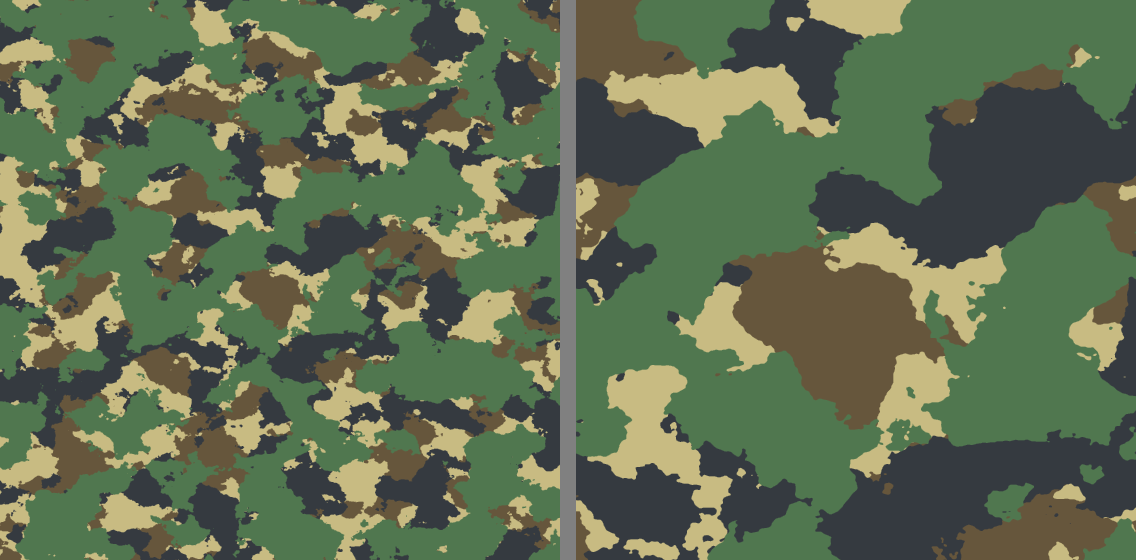
Left: the whole. Right: its middle third, enlarged.
A WebGL 1 fragment shader for this pattern:

```glsl
precision highp float;
// Woodland camouflage: ragged blotches in four flat colours.
// Three thresholded fractal gradient-noise fields are stacked over sand:
// brown first, then charcoal, then green. Supersampling smooths the edges.

uniform vec2 u_resolution;

const vec3 SAND     = vec3(0.785, 0.735, 0.510);
const vec3 BROWN    = vec3(0.400, 0.337, 0.235);
const vec3 CHARCOAL = vec3(0.207, 0.228, 0.252);
const vec3 GREEN    = vec3(0.315, 0.468, 0.308);

// Noise cells across the canvas; fewer in x makes blotches wider than tall.
const vec2 BROWN_CELLS    = vec2(8.6, 11.0);
const vec2 CHARCOAL_CELLS = vec2(8.4, 10.8);
const vec2 GREEN_CELLS    = vec2(7.8, 9.8);

// A layer covers the places where its noise exceeds its level.
const float BROWN_LEVEL    = 0.052;
const float CHARCOAL_LEVEL = 0.042;
const float GREEN_LEVEL    = 0.045;

const vec2 BROWN_SEED    = vec2(17.3, 91.7);
const vec2 CHARCOAL_SEED = vec2(63.1, 28.4);
const vec2 GREEN_SEED    = vec2(39.6, 54.2);

const int   OCTAVES = 6;
const float GAIN = 0.51;         // roughness of the outlines
const float LACUNARITY = 2.03;
const float OCTAVE_TURN = 0.65;  // radians, hides the noise lattice
const int   SAMPLES = 3;         // per pixel side
const float FILTER_WIDTH = 1.25; // in pixels, softness of the edges
const float TAU = 6.28319;

float hash(vec2 p) {
  vec3 q = fract(p.xyx * 0.1031);
  q += dot(q, q.yzx + 33.33);
  return fract((q.x + q.y) * q.z);
}

// Slope of a random unit gradient, seen from a lattice corner.
float cornerSlope(vec2 corner, vec2 offset) {
  float angle = TAU * hash(corner);
  return dot(vec2(cos(angle), sin(angle)), offset);
}

float gradientNoise(vec2 p) {
  vec2 cell = floor(p);
  vec2 f = p - cell;
  vec2 w = f * f * f * (f * (f * 6.0 - 15.0) + 10.0);
  vec2 e = vec2(1.0, 0.0);
  float low  = mix(cornerSlope(cell, f), cornerSlope(cell + e.xy, f - e.xy), w.x);
  float high = mix(cornerSlope(cell + e.yx, f - e.yx),
                   cornerSlope(cell + e.xx, f - e.xx), w.x);
  return mix(low, high, w.y);
}

float fractalNoise(vec2 p) {
  float c = cos(OCTAVE_TURN);
  float s = sin(OCTAVE_TURN);
  mat2 nextOctave = LACUNARITY * mat2(c, s, -s, c);
  float sum = 0.0;
  float amplitude = 1.0;
  for (int i = 0; i < OCTAVES; i++) {
    sum += amplitude * gradientNoise(p);
    p = nextOctave * p + vec2(11.7, 5.3);
    amplitude *= GAIN;
  }
  return sum;
}

float layerMask(vec2 uv, vec2 cells, vec2 seed, float level) {
  return step(level, fractalNoise(uv * cells + seed));
}

vec3 camouflage(vec2 uv) {
  vec3 color = SAND;
  color = mix(color, BROWN, layerMask(uv, BROWN_CELLS, BROWN_SEED, BROWN_LEVEL));
  color = mix(color, CHARCOAL,
              layerMask(uv, CHARCOAL_CELLS, CHARCOAL_SEED, CHARCOAL_LEVEL));
  return mix(color, GREEN, layerMask(uv, GREEN_CELLS, GREEN_SEED, GREEN_LEVEL));
}

void main() {
  // Average a small grid of samples around the pixel centre.
  vec3 total = vec3(0.0);
  float side = float(SAMPLES);
  for (int y = 0; y < SAMPLES; y++) {
    for (int x = 0; x < SAMPLES; x++) {
      vec2 shift = (vec2(float(x), float(y)) + 0.5) / side - 0.5;
      total += camouflage((gl_FragCoord.xy + FILTER_WIDTH * shift) / u_resolution.y);
    }
  }
  gl_FragColor = vec4(total / (side * side), 1.0);
}
```
